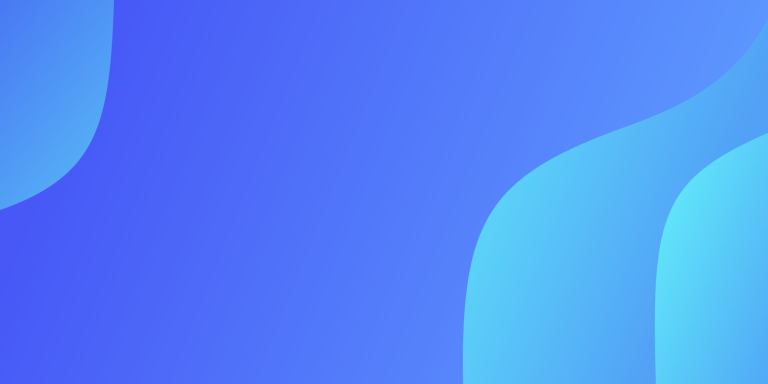
Reproduce this background procedurally as a WebGL 1 fragment shader.

```glsl
precision highp float;

uniform vec2 u_resolution;

vec2 bezier(vec2 a, vec2 b, vec2 c, vec2 d, float t) {
  float s = 1.0 - t;
  return s * s * s * a + 3.0 * s * s * t * b + 3.0 * s * t * t * c + t * t * t * d;
}

vec2 bezierTangent(vec2 a, vec2 b, vec2 c, vec2 d, float t) {
  float s = 1.0 - t;
  return normalize(s * s * (b - a) + 2.0 * s * t * (c - b) + t * t * (d - c));
}

// Signed distance to a rising curve, positive on its right side
float curveSide(vec2 p, vec2 a, vec2 b, vec2 c, vec2 d) {
  float t = 0.5;
  float stepSize = 0.25;
  for (int i = 0; i < 16; i++) {
    t += bezier(a, b, c, d, t).y < p.y ? stepSize : -stepSize;
    stepSize *= 0.5;
  }
  vec2 offset = p - bezier(a, b, c, d, t);
  vec2 tangent = bezierTangent(a, b, c, d, t);
  return offset.x * tangent.y - offset.y * tangent.x;
}

float coverage(float side, float softness) {
  return smoothstep(-softness, softness, side);
}

vec3 ramp(vec3 from, vec3 to, float start, float end, float position) {
  return mix(from, to, clamp((position - start) / (end - start), 0.0, 1.0));
}

void main() {
  // Canvas spans 2 by 1 units
  vec2 p = gl_FragCoord.xy / u_resolution * vec2(2.0, 1.0);
  float softness = 0.75 / u_resolution.y;
  float slant = p.x + 0.4 * (1.0 - p.y);
  float diagonal = p.x + 0.75 * (1.0 - p.y);

  // Slanted blue backdrop
  vec3 color = ramp(vec3(0.278, 0.345, 0.965), vec3(0.36, 0.585, 0.995), 0.3, 2.0, slant);

  // Upper left blob
  vec3 cornerBlue = ramp(vec3(0.285, 0.47, 0.955), vec3(0.33, 0.67, 0.965), 0.0, 0.52, diagonal);
  float cornerSide = -curveSide(p, vec2(0.0, 0.453), vec2(0.26, 0.544),
                                vec2(0.286, 0.682), vec2(0.297, 1.0));
  color = mix(color, cornerBlue, coverage(cornerSide, softness));

  // Large wave, made of two joined curves
  vec2 waveJoint = vec2(1.641, 0.674);
  float lowerSide = curveSide(p, vec2(1.206, 0.0), vec2(1.198, 0.44),
                              vec2(1.276, 0.544), waveJoint);
  float upperSide = curveSide(p, waveJoint, vec2(1.784, 0.727),
                              vec2(1.94, 0.797), vec2(2.021, 1.0));
  float waveSide = p.y < waveJoint.y ? lowerSide : upperSide;
  vec3 waveBlue = ramp(vec3(0.36, 0.83, 0.975), vec3(0.32, 0.63, 0.965), 1.48, 2.08, slant);
  color = mix(color, waveBlue, coverage(waveSide, softness));

  // Bright lower right wave
  vec3 brightCyan = ramp(vec3(0.38, 0.91, 0.98), vec3(0.315, 0.66, 0.965), 1.93, 2.4, slant);
  float brightSide = curveSide(p, vec2(1.708, 0.0), vec2(1.695, 0.44),
                               vec2(1.719, 0.531), vec2(2.0, 0.654));
  color = mix(color, brightCyan, coverage(brightSide, softness));

  gl_FragColor = vec4(color, 1.0);
}
```
